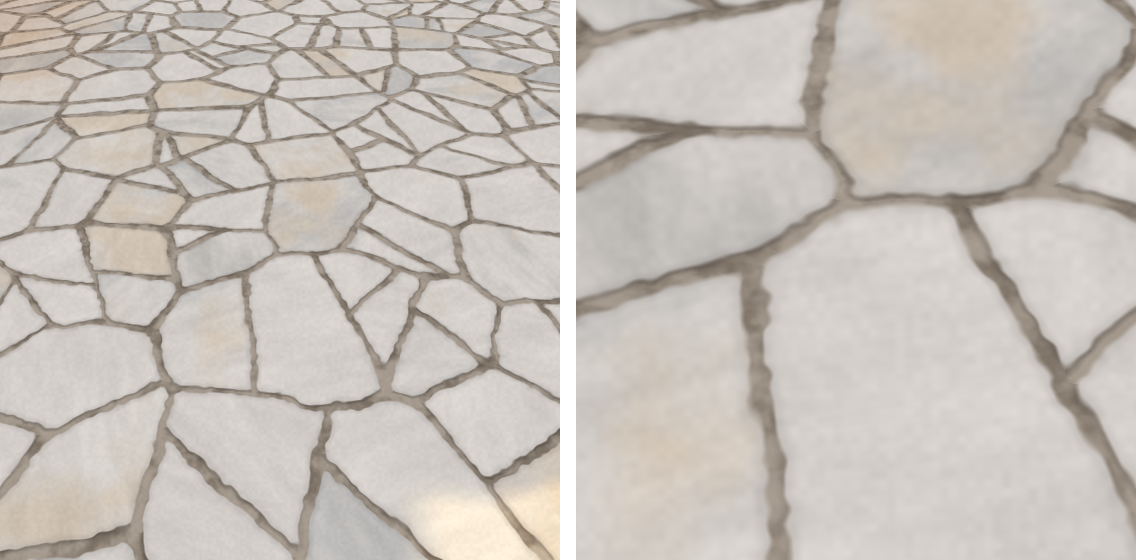
Left: the whole. Right: its middle third, enlarged.
A Shadertoy shader for this texture:

```glsl
// Crazy paving of pale broken flagstones with sandy joints, seen in perspective.
// The ground plane is cut into a weighted Voronoi diagram, most cells are split
// once more by a straight crack, and a patch of sun falls on the near right corner.

#define HORIZON 1.36
#define DEPTH 1.2
#define STONES 4.5
#define JITTER 0.9
#define SIZE_SPREAD 0.3
#define SPLIT_CHANCE 0.6
#define JOINT_WIDTH 0.033
#define CORNER_ROUND 0.05
#define SOFTNESS 0.0021

const vec3 PALE  = vec3(0.83, 0.81, 0.79);
const vec3 GREY  = vec3(0.73, 0.715, 0.70);
const vec3 CREAM = vec3(0.81, 0.755, 0.69);
const vec3 SAND  = vec3(0.65, 0.605, 0.56);
const vec3 SOIL  = vec3(0.49, 0.445, 0.40);
const vec3 SUN   = vec3(1.20, 1.16, 1.08);

float hash(vec2 p) {
    vec3 q = fract(p.xyx * 0.1031);
    q += dot(q, q.yzx + 33.33);
    return fract((q.x + q.y) * q.z);
}

vec2 hash2(vec2 p) {
    return vec2(hash(p), hash(p + vec2(37.2, 91.7)));
}

float noise(vec2 p) {
    vec2 i = floor(p), f = fract(p);
    f = f * f * (3.0 - 2.0 * f);
    return mix(mix(hash(i), hash(i + vec2(1, 0)), f.x),
               mix(hash(i + vec2(0, 1)), hash(i + vec2(1, 1)), f.x), f.y);
}

float fbm(vec2 p) {
    float sum = 0.0, amp = 0.53;
    for (int i = 0; i < 4; i++) {
        sum += amp * noise(p);
        p = mat2(1.6, 1.2, -1.2, 1.6) * p + 7.3;
        amp *= 0.5;
    }
    return sum;
}

float smoothMin(float a, float b) {
    float h = max(CORNER_ROUND - abs(a - b), 0.0) / CORNER_ROUND;
    return min(a, b) - 0.25 * h * h * CORNER_ROUND;
}

vec2 site(vec2 cell) { return cell + 0.5 + JITTER * (hash2(cell) - 0.5); }

float power(vec2 p, vec2 cell) {
    vec2 d = p - site(cell);
    return dot(d, d) - SIZE_SPREAD * hash(cell + 53.1);
}

struct Stone { float edge; vec2 normal; vec2 id; };

Stone findStone(vec2 p) {
    vec2 base = floor(p), own = base;
    float least = 1e3;
    for (int k = 0; k < 25; k++) {
        vec2 cell = base + vec2(k % 5, k / 5) - 2.0;
        float w = power(p, cell);
        if (w < least) { least = w; own = cell; }
    }
    // Distance to the nearest border, with rounded corners
    Stone s = Stone(1.0, vec2(0, 1), own);
    float nearest = 1.0;
    for (int k = 0; k < 25; k++) {
        vec2 cell = base + vec2(k % 5, k / 5) - 2.0;
        if (cell == own) continue;
        vec2 across = site(cell) - site(own);
        float d = 0.5 * (power(p, cell) - least) / length(across);
        if (d < nearest) { nearest = d; s.normal = normalize(across); }
        s.edge = smoothMin(s.edge, d);
    }
    // A straight crack through the larger share of the cells
    if (hash(own + 17.9) < SPLIT_CHANCE) {
        float angle = 6.2832 * hash(own + 71.3);
        vec2 n = vec2(cos(angle), sin(angle));
        float side = dot(p - site(own), n) + 0.3 * (hash(own + 5.7) - 0.5);
        if (abs(side) < nearest) s.normal = -sign(side) * n;
        s.edge = smoothMin(s.edge, abs(side));
        s.id += side > 0.0 ? 0.37 : 0.0;
    }
    return s;
}

vec3 stoneColour(vec2 p, vec2 id, float detail) {
    float angle = 6.2832 * hash(id + 9.1);
    vec2 grainDir = vec2(cos(angle), sin(angle));
    vec2 q = vec2(dot(p, grainDir), dot(p, vec2(-grainDir.y, grainDir.x)));
    float cloud = fbm(q * vec2(1.6, 3.2) + 40.0 * hash(id));
    float streak = fbm(q * vec2(3.0, 11.0) + 13.0);
    float grey = smoothstep(0.60, 1.05, hash(id + 3.3) + 0.9 * (cloud - 0.5));
    float warm = smoothstep(0.72, 1.05, hash(id + 27.7) + 0.8 * (fbm(p * 2.1) - 0.5));
    vec3 c = mix(PALE, GREY, grey);
    c = mix(c, CREAM, 0.9 * warm);
    c += vec3(-0.012, 0.0, 0.014) * grey * hash(id + 61.0);
    return c * (1.0 + 0.09 * detail * (streak - 0.5) + 0.07 * (cloud - 0.5));
}

void mainImage(out vec4 fragColor, in vec2 fragCoord) {
    vec2 uv = fragCoord / iResolution.xy;

    // Perspective onto the ground, with ragged stone edges
    float drop = HORIZON - uv.y;
    float x = uv.x - 0.5;
    float detail = smoothstep(0.3, 0.9, drop);
    vec2 ground = STONES * vec2(x, DEPTH) / drop + vec2(31.0, 12.0);
    vec2 p = ground + 0.05 * (vec2(noise(ground * 5.0), noise(ground * 5.0 + 50.0)) - 0.5);
    p += 0.025 * detail * (vec2(noise(ground * 19.0), noise(ground * 19.0 + 80.0)) - 0.5);
    Stone s = findStone(p);

    // Softness measured on the canvas, across the nearest edge
    vec2 slope = vec2(s.normal.x, (s.normal.y * DEPTH + s.normal.x * x) / drop);
    float soft = SOFTNESS * STONES / drop * length(slope);
    float width = JOINT_WIDTH * (0.55 + 0.9 * noise(ground * 1.7)) * (1.8 - 0.8 * detail);
    float inside = s.edge - width;
    float cover = smoothstep(-soft, soft, inside);

    // Sandy joints, darker below the lip of each stone
    float grit = fbm(ground * 9.0);
    vec3 joint = mix(SOIL, SAND, smoothstep(0.2, 0.65, grit));
    float lip = smoothstep(0.035, 0.0, abs(inside)) * smoothstep(0.2, -0.7, s.normal.y);
    joint *= 1.0 - 0.22 * lip;

    vec3 stone = stoneColour(ground, s.id, detail);
    stone *= 1.0 - 0.07 * smoothstep(0.05, 0.0, inside);
    vec3 colour = mix(joint, stone, cover);
    colour += 0.03 * (noise(uv * 190.0) - 0.5);

    // Warm far left corner and the patch of sun
    colour *= mix(vec3(1), vec3(0.97, 0.91, 0.86), smoothstep(0.28, 0.0, length(uv - vec2(0, 1))));
    float wave = 0.05 * (noise(uv * 9.0) - 0.5);
    float sun = smoothstep(0.71, 0.81, uv.x + wave) * smoothstep(0.155, 0.10, uv.y + wave);
    colour *= mix(vec3(1), SUN, sun);

    fragColor = vec4(clamp(colour, 0.0, 1.0), 1.0);
}
```
